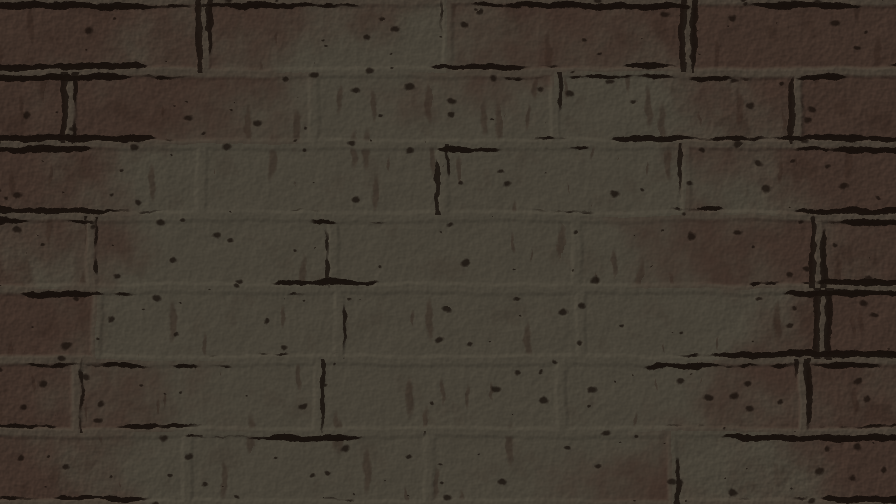
Give the GLSL for this texture, as a Shadertoy shader.

```glsl
// Weathered brick wall: seven courses under worn olive paint, with raised mortar, cracks and pits.

const float COURSES = 7.0;
const float BRICK_LENGTH = 0.481;
const float MORTAR_HALF = 0.011;
const vec3 PAINT = vec3(0.272, 0.252, 0.212);
const vec3 CLAY = vec3(0.238, 0.184, 0.154);
const vec3 STAIN = vec3(0.170, 0.120, 0.095);
const vec3 SHADOW = vec3(0.075, 0.050, 0.035);

// Position of the first upright joint in each course, from the top
const float JOINT_START[7] = float[7](0.405, 0.139, 0.398, 0.180, 0.190, 0.150, 0.370);

vec2 hash2(vec2 p) {
    vec3 q = fract(vec3(p.xyx) * vec3(0.1031, 0.1030, 0.0973));
    q += dot(q, q.yzx + 33.33);
    return fract((q.xx + q.yz) * q.zy);
}

// Layered, warped sines; mostly within -0.7 to 0.7
float waves(vec2 p) {
    float sum = 0.0, amp = 0.5;
    for (int i = 0; i < 5; i++) {
        sum += amp * sin(p.x + 1.3 * sin(p.y)) * cos(p.y + 0.7 * sin(p.x));
        p = mat2(1.6, 1.2, -1.2, 1.6) * p + vec2(1.7, 4.1);
        amp *= 0.6;
    }
    return sum;
}

// Cellular noise: distance to the nearest point, and a random value of its cell
vec2 cellular(vec2 p) {
    vec2 cell = floor(p), nearest = vec2(9.0, 0.0);
    for (int j = -1; j <= 1; j++)
        for (int i = -1; i <= 1; i++) {
            vec2 id = cell + vec2(i, j);
            float d = length(id + hash2(id) - p);
            if (d < nearest.x) nearest = vec2(d, hash2(id + 71.0).x);
        }
    return nearest;
}

// Signed distances to the upright (x) and level (y) joints; zw is the brick id
vec4 brickwork(vec2 p) {
    p += 0.005 * vec2(waves(p * 17.0), waves(p * 13.0 + 5.0));
    float y = (1.0 - p.y) * COURSES;
    float row = clamp(floor(y), 0.0, COURSES - 1.0);
    float x = (p.x - JOINT_START[int(row)]) / BRICK_LENGTH;
    vec2 joint = (fract(vec2(x, y) + 0.5) - 0.5) * vec2(BRICK_LENGTH, 1.0 / COURSES);
    return vec4(joint, floor(x), row);
}

float mortarMask(vec2 joint) {
    float d = min(abs(joint.x), abs(joint.y));
    return 1.0 - smoothstep(0.4 * MORTAR_HALF, 1.3 * MORTAR_HALF, d);
}

// Surface height: mortar beads, lumps and grain
float relief(vec2 p) {
    float grain = cellular(p * 75.0).x + 0.5 * cellular(p * 150.0).x;
    return 0.45 * mortarMask(brickwork(p).xy) + 0.22 * grain + 0.35 * waves(p * 28.0);
}

// Broken dark line along one edge of a joint
float crack(float joint, vec2 p, float wear, float soft) {
    float side = sign(joint);
    float strength = waves(p * 6.0 + side * 5.0) + 0.5 * wear - 0.22;
    float width = 0.0055 * smoothstep(0.0, 0.5, strength);
    float d = abs(abs(joint) - MORTAR_HALF - 0.004 * waves(p * 70.0));
    return (1.0 - smoothstep(width, width + soft, d)) * smoothstep(0.0, 0.002, width);
}

// Scattered spots whose radius varies from cell to cell
float spots(vec2 p, float radius, float rarity) {
    vec2 c = cellular(p);
    float r = radius * smoothstep(rarity, 1.0, c.y);
    return (1.0 - smoothstep(0.5 * r, r + 0.04, c.x)) * step(rarity, c.y);
}

void mainImage(out vec4 fragColor, in vec2 fragCoord) {
    vec2 p = fragCoord / iResolution.y;
    float soft = max(0.002, 1.0 / iResolution.y);
    vec4 brick = brickwork(p);
    float mortar = mortarMask(brick.xy);

    // Paint survives in the middle and wears off brick by brick
    float radius = length((p - vec2(0.84, 0.36)) / vec2(0.72, 0.66));
    float wear = smoothstep(0.7, 1.2, radius);
    float patchy = 0.35 * (hash2(brick.zw + 20.0).x - 0.5) + 0.3 * waves(p * 11.0);
    float paint = 1.0 - smoothstep(0.65, 1.2, radius + patchy);
    paint = max(paint, 0.65 * mortar);
    vec3 color = mix(CLAY, PAINT, paint);

    // Upright tool marks and rubbed stains
    vec2 warped = p + 0.006 * vec2(waves(p * 45.0), waves(p * 38.0 + 2.0));
    float marks = spots(warped * vec2(34.0, 7.0), 0.32, 0.72);
    float rubbed = smoothstep(0.25, 0.7, waves(p * 22.0 + 8.0)) * (0.3 + 0.5 * wear);
    color = mix(color, STAIN, (0.4 * marks + 0.35 * rubbed) * (1.0 - mortar));

    // Light from the upper left
    float slope = relief(p) - relief(p + vec2(-0.003, 0.003));
    color *= 1.0 + clamp(slope * mix(0.45, 0.75, wear), -0.4, 0.15);

    // Cracks beside the joints, and pits
    float cracks = max(crack(brick.y, p, wear, soft), 0.85 * crack(brick.x, p + 3.0, wear, soft));
    float pits = spots(warped * vec2(17.0, 23.0), 0.17, 0.6);
    color = mix(color, SHADOW, max(0.9 * cracks, 0.7 * pits));

    fragColor = vec4(color, 1.0);
}
```
